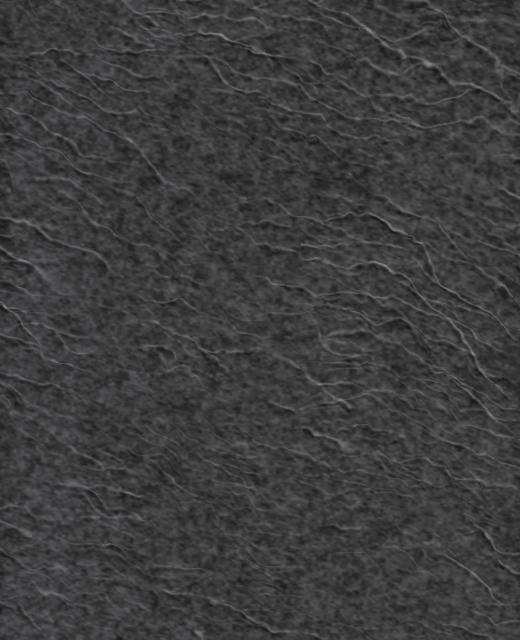
Give the GLSL for this texture, as a Shadertoy shader.

```glsl
// Dark charcoal leather with fine grain and pale slanting creases.

float hash(vec2 p) {
    vec3 q = fract(vec3(p.xyx) * 0.1031);
    q += dot(q, q.yzx + 33.33);
    return fract((q.x + q.y) * q.z);
}

vec2 hash2(vec2 p) {
    return vec2(hash(p), hash(p + 71.7));
}

float noise(vec2 p) {
    vec2 cell = floor(p), f = fract(p);
    f = f * f * (3.0 - 2.0 * f);
    float low = mix(hash(cell), hash(cell + vec2(1, 0)), f.x);
    float high = mix(hash(cell + vec2(0, 1)), hash(cell + 1.0), f.x);
    return mix(low, high, f.y);
}

vec2 noise2(vec2 p) {
    return vec2(noise(p), noise(p + 43.0)) - 0.5;
}

vec2 rotate(vec2 p, float angle) {
    vec2 along = vec2(cos(angle), sin(angle));
    return vec2(dot(p, along), dot(p, vec2(-along.y, along.x)));
}

float bell(float x, float width) {
    return exp(-x * x / (width * width));
}

// Pale ridge with a soft shadow below; dist is positive above the crease.
float ridge(float dist, float width) {
    return bell(dist, width) - 0.4 * bell(dist + 2.4 * width, 1.9 * width);
}

// Borders of stretched Voronoi cells, fading where they cross the slant.
float creases(vec2 p, float angle, vec2 size, float width, float seed) {
    vec2 q = rotate(p, angle) / size + seed;
    vec2 cell = floor(q);
    vec2 nearest = vec2(9.0), second = vec2(9.0);
    for (int j = -1; j <= 1; j++) {
        for (int i = -1; i <= 1; i++) {
            vec2 id = cell + vec2(i, j);
            vec2 offset = id + 0.1 + 0.8 * hash2(id) - q;
            float d = dot(offset, offset);
            if (d < dot(nearest, nearest)) {
                second = nearest;
                nearest = offset;
            } else if (d < dot(second, second)) {
                second = offset;
            }
        }
    }
    vec2 span = second - nearest;
    vec2 normal = span / max(length(span), 0.001);
    float dist = 0.5 * dot(second + nearest, normal) / length(normal / size);
    float slant = smoothstep(0.2, 0.85, abs(normal.y));
    return slant * ridge(-sign(normal.y) * dist, width);
}

// Patchy strength that lets creases appear and die out.
float patches(vec2 p, float scale, float faintest) {
    return mix(faintest, 1.0, smoothstep(0.4, 0.78, noise(p * scale)));
}

// Mottled grain at three sizes, slightly drawn out along the creases.
float grain(vec2 p) {
    vec2 q = rotate(p, -0.25) * vec2(0.8, 1.1);
    return 0.06 * (noise(q * 62.0) - 0.5)
         + 0.10 * (noise(q * 125.0 + 17.0) - 0.5)
         + 0.10 * (noise(q * 225.0 + 53.0) - 0.5);
}

void mainImage(out vec4 fragColor, in vec2 fragCoord) {
    vec2 p = fragCoord / iResolution.y;
    vec2 uv = fragCoord / iResolution.xy;

    // Bend the skin so that the creases wander.
    vec2 skin = p + 0.05 * noise2(p * 5.0)
                  + 0.016 * noise2(p * 24.0 + 9.0)
                  + 0.007 * noise2(p * 75.0 + 31.0);

    // Broad tone: paler to the left, worn patches, dim side edges.
    float tone = 0.235 + 0.012 * (0.5 - uv.x);
    tone += 0.03 * (noise(p * 4.0 + 5.0) - 0.5);
    tone -= 0.035 * bell(uv.x, 0.02) + 0.02 * bell(1.0 - uv.x, 0.02);
    tone += grain(p);

    // Long, medium and small creases.
    tone += 0.16 * patches(p + 3.0, 8.0, 0.12)
          * creases(skin, -0.62, vec2(0.19, 0.062), 0.0024, 20.0);
    tone += 0.115 * patches(p + 7.0, 11.0, 0.2)
          * creases(skin, -0.27, vec2(0.09, 0.037), 0.0023, 50.0);
    tone += 0.07 * patches(p + 11.0, 16.0, 0.25)
          * creases(skin, -0.38, vec2(0.045, 0.021), 0.0021, 90.0);

    // One long fold waves across the top.
    float fold = skin.y - 0.935 - 0.022 * sin(skin.x * 14.0 - 1.7);
    tone += 0.12 * patches(p + 19.0, 12.0, 0.35) * ridge(fold, 0.0025);

    // Mid tones lean faintly towards blue.
    float blue = 0.008 * smoothstep(0.2, 0.27, tone) * (1.2 - uv.x);
    vec3 leather = vec3(tone, tone, tone + blue);
    fragColor = vec4(clamp(leather, 0.1, 0.55), 1.0);
}
```
